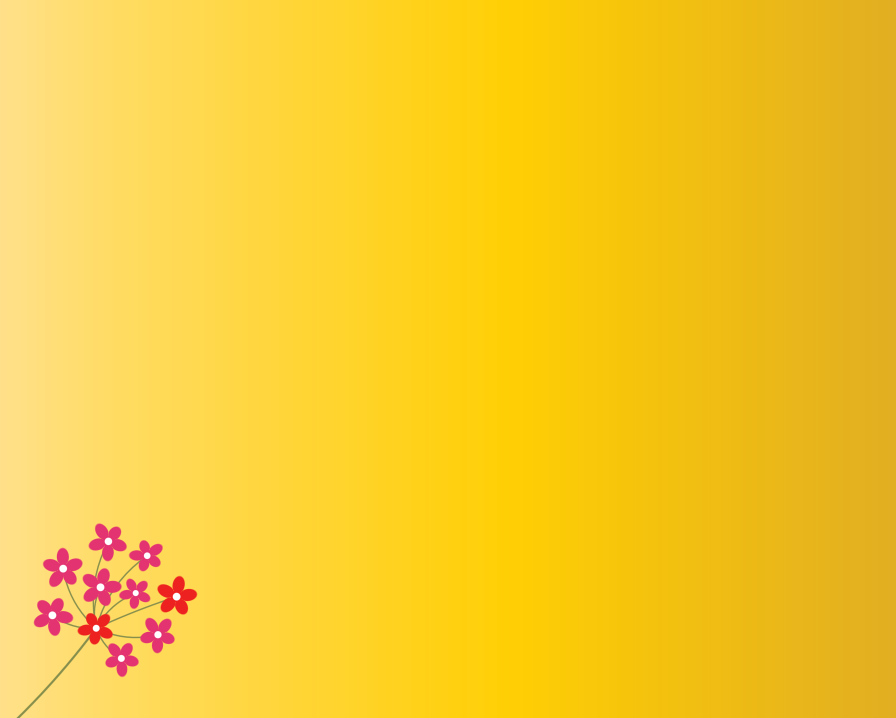
Reproduce this background procedurally as a Shadertoy shader.

```glsl
const vec3 PINK = vec3(0.89, 0.20, 0.44);
const vec3 RED = vec3(0.93, 0.13, 0.12);
const vec3 STEM = vec3(0.53, 0.56, 0.30);
const int FLOWERS = 10;
const int FIRST_RED = 8;

// Each flower: centre x, centre y, radius, rotation
const vec4 BLOOMS[FLOWERS] = vec4[FLOWERS](
    vec4(0.151, 0.246, 0.026, 0.9), vec4(0.205, 0.226, 0.023, 0.6),
    vec4(0.088, 0.208, 0.027, 1.6), vec4(0.140, 0.182, 0.027, 1.3),
    vec4(0.189, 0.174, 0.021, 0.8), vec4(0.073, 0.143, 0.027, 1.1),
    vec4(0.220, 0.116, 0.025, 0.9), vec4(0.169, 0.083, 0.024, 1.0),
    vec4(0.246, 0.169, 0.027, 1.4), vec4(0.134, 0.125, 0.024, 0.8));

float hash(vec2 p) {
    vec3 q = fract(vec3(p.xyx) * 0.1031);
    q += dot(q, q.yzx + 33.33);
    return fract((q.x + q.y) * q.z);
}

float coverage(float dist, float pixel) {
    return 1.0 - smoothstep(-0.7 * pixel, 0.7 * pixel, dist);
}

float segmentDistance(vec2 p, vec2 a, vec2 b) {
    vec2 ab = b - a;
    float t = clamp(dot(p - a, ab) / dot(ab, ab), 0.0, 1.0);
    return length(p - a - ab * t);
}

// Quadratic curve, bowed sideways by a fraction of its length
float curveDistance(vec2 p, vec2 a, vec2 b, float bend) {
    vec2 d = b - a;
    vec2 control = 0.5 * (a + b) + bend * vec2(-d.y, d.x);
    vec2 previous = a;
    float dist = 1e3;
    for (int i = 1; i <= 10; i++) {
        float t = float(i) / 10.0;
        vec2 next = mix(mix(a, control, t), mix(control, b, t), t);
        dist = min(dist, segmentDistance(p, previous, next));
        previous = next;
    }
    return dist;
}

// Five rounded petals of slightly uneven length
float petalDistance(vec2 p, float radius, float rotation, float seed) {
    float dist = length(p) - 0.32 * radius;
    for (int i = 0; i < 5; i++) {
        float angle = rotation + 6.28319 * float(i) / 5.0;
        float reach = radius * mix(0.92, 1.08, hash(vec2(seed, float(i))));
        vec2 axis = vec2(cos(angle), sin(angle));
        vec2 q = vec2(dot(p, axis), dot(p, vec2(-axis.y, axis.x)));
        vec2 size = vec2(0.44 * reach, 0.31 * radius);
        q.x -= 0.58 * reach;
        dist = min(dist, (length(q / size) - 1.0) * size.y);
    }
    return dist;
}

// Horizontal gradient with faint vertical bands
vec3 background(float u) {
    vec3 color = mix(vec3(1.0, 0.88, 0.54), vec3(1.0, 0.86, 0.384),
                     clamp(u / 0.13, 0.0, 1.0));
    color = mix(color, vec3(1.0, 0.808, 0.01),
                clamp((u - 0.13) / 0.443, 0.0, 1.0));
    color = mix(color, vec3(0.882, 0.682, 0.133),
                clamp((u - 0.573) / 0.427, 0.0, 1.0));
    float band = hash(vec2(floor(u * 48.0), 7.0)) - 0.5;
    return color + band * vec3(0.003, 0.004, 0.012);
}

void mainImage(out vec4 fragColor, in vec2 fragCoord) {
    vec2 p = fragCoord / iResolution.y;
    float pixel = 1.0 / iResolution.y;
    vec3 color = background(fragCoord.x / iResolution.x);

    // Main stem and the branches fanning out from the hub
    vec2 hub = BLOOMS[FLOWERS - 1].xy;
    float stem = curveDistance(p, vec2(0.022, -0.003), hub, -0.04) - 0.0015;
    for (int i = 0; i < FLOWERS - 1; i++) {
        vec2 tip = BLOOMS[i].xy;
        float bend = 0.18 * sign(tip.y - hub.y);
        if (i >= FIRST_RED) bend = 0.03;
        stem = min(stem, curveDistance(p, hub, tip, bend) - 0.001);
    }
    color = mix(color, STEM, coverage(stem, pixel));

    // Petals and white centres
    for (int i = 0; i < FLOWERS; i++) {
        vec4 bloom = BLOOMS[i];
        vec2 q = p - bloom.xy;
        vec3 petalColor = i < FIRST_RED ? PINK : RED;
        float petals = petalDistance(q, bloom.z, bloom.w, float(i));
        color = mix(color, petalColor, coverage(petals, pixel));
        color = mix(color, vec3(1.0), coverage(length(q) - 0.2 * bloom.z, pixel));
    }
    fragColor = vec4(color, 1.0);
}
```
